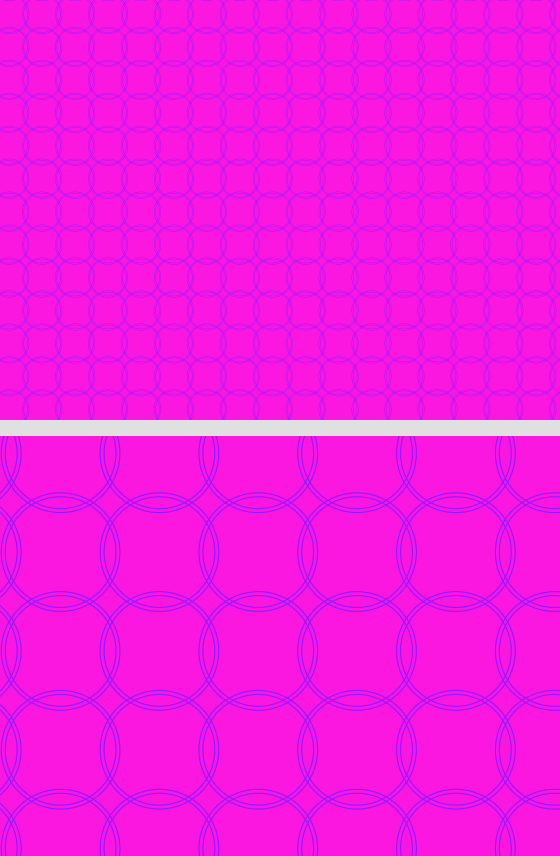
Top: the whole. Bottom: its middle third, enlarged.
This pattern is drawn by a Shadertoy shader. Its source:

```glsl
// Share of a pixel covered by a line of the given width at distance d
float lineCoverage(float d, float width, float pixel) {
    float nearEdge = clamp((d + 0.5 * width) / pixel + 0.5, 0.0, 1.0);
    float farEdge = clamp((d - 0.5 * width) / pixel + 0.5, 0.0, 1.0);
    return nearEdge - farEdge;
}

// Two thin concentric outlines
float doubleRing(vec2 p, float pixel) {
    float r = length(p);
    float outer = lineCoverage(r - 0.6, 0.0125, pixel);
    float inner = lineCoverage(r - 0.56, 0.0125, pixel);
    return max(outer, inner);
}

void mainImage(out vec4 fragColor, in vec2 fragCoord) {
    // Square cells, 17 across the canvas
    float pixel = 17.0 / iResolution.x;
    vec2 cell = fract(fragCoord * pixel - vec2(0.28, 0.325));

    vec3 magenta = vec3(0.99, 0.09, 0.88);
    vec3 violet = vec3(0.61, 0.09, 1.0);
    vec3 color = magenta;

    // Overlapping rings centred on the four cell corners
    for (int y = 0; y < 2; y++) {
        for (int x = 0; x < 2; x++) {
            color = mix(color, violet, doubleRing(cell - vec2(x, y), pixel));
        }
    }

    fragColor = vec4(color, 1.0);
}
```
